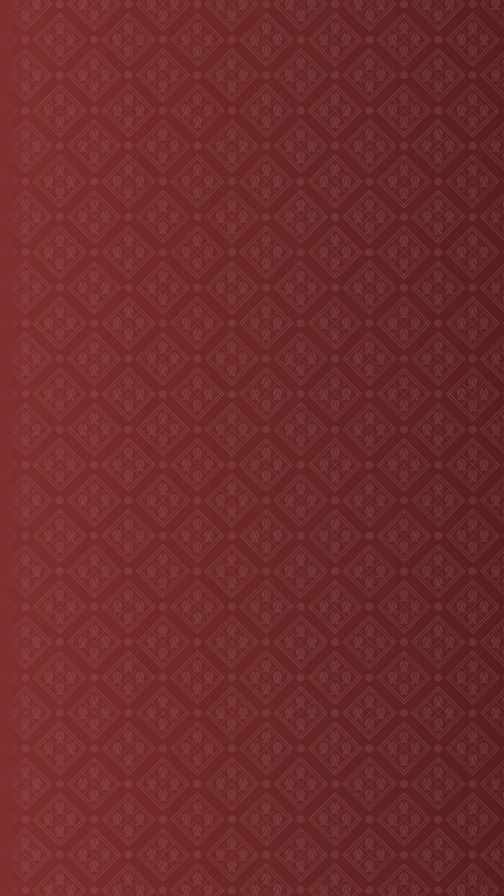
This pattern is drawn by a WebGL 1 fragment shader. Its source:

```glsl
precision highp float;

uniform vec2 u_resolution;

// Box-filtered coverage of a filled shape
float fill(float d, float px) {
  return clamp(0.5 - d / px, 0.0, 1.0);
}

// Box-filtered coverage of a line, exact even below one pixel wide
float stroke(float d, float halfWidth, float px) {
  return fill(d - halfWidth, px) - fill(d + halfWidth, px);
}

float ellipse(vec2 p, vec2 radii) {
  return (length(p / radii) - 1.0) * min(radii.x, radii.y);
}

// Round palmette: a body with slits and side notches on two base curls
float palmette(vec2 p) {
  vec2 m = vec2(abs(p.x), p.y);
  float body = ellipse(p - vec2(0.0, 0.0016), vec2(0.0090, 0.0108));
  float slit = abs(m.x - 0.0036 + 0.25 * p.y) - 0.0006;
  float notch = length(m - vec2(0.0094, -0.0034)) - 0.0024;
  float curl = ellipse(m - vec2(0.0044, -0.0098), vec2(0.0034, 0.0024));
  return min(max(body, -min(slit, notch)), curl);
}

// Framed diamond divided into four cells, one palmette in each
float diamond(vec2 c, float px) {
  vec2 r = abs(vec2(c.x + c.y, c.y - c.x)) * 0.70711;
  float edge = max(r.x, r.y) - 0.0371;
  float inside = fill(edge, px);

  // Inner frame lines run on to the border and leave corner squares
  float rails = max(stroke(r.x - 0.0318, 0.0008, px), stroke(r.y - 0.0318, 0.0008, px));
  float cross = max(stroke(r.x, 0.0006, px), stroke(r.y, 0.0006, px));
  cross *= fill(edge + 0.0053, px);
  float lines = max(stroke(edge, 0.0009, px), max(rails, cross) * inside);

  vec2 axis = abs(c.x) > abs(c.y) ? vec2(sign(c.x), 0.0) : vec2(0.0, sign(c.y));
  float leaf = fill(palmette(c - axis * 0.0224), px);
  return max(max(lines * 0.26, leaf * 0.19), inside * 0.01);
}

// Offset from the nearest point of a rectangular lattice
vec2 tile(vec2 p, vec2 period) {
  return (fract(p / period + 0.5) - 0.5) * period;
}

void main() {
  vec2 p = gl_FragCoord.xy / u_resolution.x;
  float px = 1.0 / u_resolution.x;

  // Staggered lattice: diamonds and dots alternate along each row
  vec2 period = vec2(0.13657, 0.14063);
  vec2 q = p - vec2(0.1185, 1.699);
  float ornament = 0.0;
  for (int i = 0; i < 2; i++) {
    vec2 shifted = q + float(i) * 0.5 * period;
    ornament = max(ornament, diamond(tile(shifted, period), px));
    vec2 dotOffset = tile(shifted + vec2(0.5 * period.x, 0.0), period);
    ornament = max(ornament, 0.17 * fill(length(dotOffset) - 0.0080, px));
  }

  // The ornament fades out beside the left edge
  ornament *= smoothstep(0.0, 0.06, p.x);

  // Cloth darkens from left to right
  vec3 cloth = mix(vec3(0.497, 0.180, 0.178), vec3(0.345, 0.118, 0.119), p.x);
  gl_FragColor = vec4(mix(cloth, vec3(0.67, 0.53, 0.53), ornament), 1.0);
}
```
